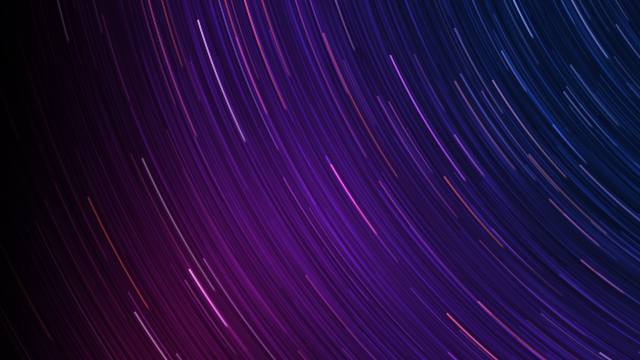
Give the GLSL for this background, as a Shadertoy shader.

```glsl
const vec2 POLE = vec2(2.738, 1.602);   // centre of rotation, in canvas heights

float hash(vec2 p) {
    vec3 q = fract(p.xyx * vec3(0.1031, 0.1030, 0.0973));
    q += dot(q, q.yzx + 33.33);
    return fract((q.x + q.y) * q.z);
}

vec2 gradientAt(vec2 cell) {
    float angle = 6.2832 * hash(cell);
    return vec2(cos(angle), sin(angle));
}

float gradientNoise(vec2 p) {
    vec2 cell = floor(p), f = fract(p);
    vec2 u = f * f * f * (f * (f * 6.0 - 15.0) + 10.0);
    vec2 e = vec2(0.0, 1.0);
    float low = mix(dot(gradientAt(cell), f),
                    dot(gradientAt(cell + e.yx), f - e.yx), u.x);
    float high = mix(dot(gradientAt(cell + e), f - e),
                     dot(gradientAt(cell + 1.0), f - 1.0), u.x);
    return mix(low, high, u.y);
}

float glow(vec2 p, vec2 centre, vec2 size) {
    vec2 d = (p - centre) / size;
    return exp(-dot(d, d));
}

// Dark sky: plum on the outer rings, violet between, navy near the pole
vec3 skyColor(vec2 p, float radius) {
    vec3 plum = vec3(0.115, 0.025, 0.145);
    vec3 violet = vec3(0.145, 0.05, 0.29);
    vec3 navy = vec3(0.03, 0.075, 0.20);
    vec3 sky = mix(violet, plum, smoothstep(2.1, 2.65, radius));
    sky = mix(navy, sky, smoothstep(1.45, 2.2, radius));
    sky += vec3(0.12, 0.01, 0.12) * glow(p, vec2(0.80, 0.34), vec2(0.36, 0.36));
    sky += vec3(0.09, 0.0, 0.02) * glow(p, vec2(0.42, 0.02), vec2(0.32, 0.35));
    return sky;
}

// Soft streaks stretched along the rings, signed around zero
float streaks(vec2 polar) {
    float fine = gradientNoise(polar * vec2(150.0, 4.0));
    float broad = gradientNoise(polar * vec2(57.0, 2.5) + 17.0);
    return fine + 0.5 * broad;
}

// One set of arcs; returns brightness and a random seed for the tint
vec2 trails(vec2 polar, float spacing, float span, float density, float width, float pixel) {
    float ring = floor(polar.x / spacing);
    float turn = polar.y / span + hash(vec2(ring, 7.0 + span * 90.0));
    vec2 cell = vec2(ring, floor(turn) + floor(span * 500.0));
    float seed = hash(cell + 3.7);
    float jitter = 0.6 * (hash(cell + 11.3) - 0.5);
    float d = abs(polar.x - (ring + 0.5 + jitter) * spacing);

    float along = fract(turn) * span * polar.x;
    float reach = span * polar.x * mix(0.3, 0.95, hash(cell + 23.1));
    float mask = smoothstep(0.0, 0.005, along)
               * (1.0 - smoothstep(reach - 0.015, reach, along));
    mask *= step(hash(cell + 41.9), density) * mix(0.4, 1.0, seed * seed);
    mask *= mix(1.0, 0.6, along / reach);

    float core = 1.0 - smoothstep(width, width + pixel, d);
    float halo = 0.12 * exp(-d * d / (spacing * spacing * 0.010));
    return vec2(mask * (core + halo), fract(seed * 17.0));
}

vec3 trailColor(float seed, float cool) {
    vec3 ember = vec3(1.0, 0.36, 0.24);
    vec3 orchid = vec3(0.80, 0.30, 0.85);
    vec3 pearl = vec3(0.88, 0.72, 0.88);
    vec3 ice = vec3(0.42, 0.58, 0.95);
    vec3 warm = mix(ember, orchid, smoothstep(0.33, 0.43, seed));
    warm = mix(warm, pearl, smoothstep(0.62, 0.72, seed));
    return mix(warm, ice, cool * 0.8);
}

void mainImage(out vec4 fragColor, in vec2 fragCoord) {
    float pixel = 1.0 / iResolution.y;
    vec2 p = fragCoord * pixel;
    vec2 toPole = POLE - p;
    vec2 polar = vec2(length(toPole), atan(toPole.y, toPole.x));

    float cool = 1.0 - smoothstep(1.35, 1.9, polar.x);
    float outer = smoothstep(2.1, 2.7, polar.x);
    vec3 color = skyColor(p, polar.x);

    // Fine grain of light and dark rings
    vec3 streakColor = mix(vec3(0.23, 0.08, 0.85), vec3(0.07, 0.28, 0.70), cool);
    streakColor = mix(streakColor, vec3(0.28, 0.05, 0.36), outer);
    float grain = streaks(polar);
    color *= 1.0 + 0.55 * grain;
    color += streakColor * 0.42 * pow(max(grain, 0.0), 1.7);

    // Arcs, from few bright ones to many faint ones
    for (int i = 0; i < 4; i++) {
        float level = float(i);
        float faint = level / 3.0;
        vec2 arc = trails(polar, 0.046 / (1.0 + level), 0.25 + 0.04 * level,
                          0.36 + 0.02 * level, 0.0011 - 0.0005 * faint, pixel);
        vec3 tint = mix(trailColor(arc.y, cool), streakColor, smoothstep(0.0, 0.7, faint));
        color += tint * arc.x * mix(0.85, 0.24, sqrt(faint));
    }

    // Fade into black at the left edge
    float fade = smoothstep(-0.06, 0.62, p.x + 0.06 * (1.0 - p.y));
    fragColor = vec4(clamp(color * fade, 0.0, 1.0), 1.0);
}
```
